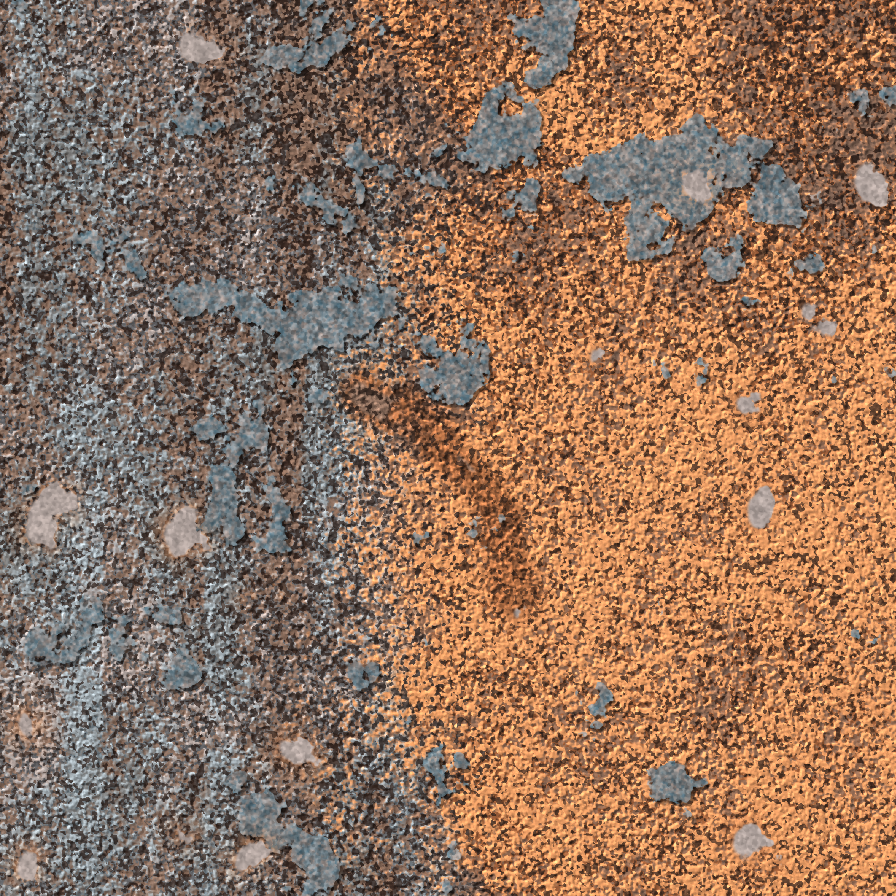
Write a WebGL 2 fragment shader that draws this texture.

```glsl
#version 300 es
precision highp float;
// Weathered metal sheet: grey streaked steel on the left, grainy orange rust on the right.
#define DARK vec3(0.25, 0.18, 0.15)
#define STEEL vec3(0.38, 0.38, 0.39)
#define ASH vec3(0.64, 0.59, 0.57)
#define MUD vec3(0.56, 0.44, 0.37)
#define RUST vec3(0.60, 0.36, 0.22)
#define ORANGE vec3(0.88, 0.59, 0.38)
#define COOL vec3(0.40, 0.48, 0.52)
#define GRAIN 175.0
#define FLAKE_SCALE 13.0
#define CHIP_GRID 8.0
#define RELIEF 0.20
uniform vec2 u_resolution;
out vec4 fragColor;

// Integer hash of a cell: three values from 0 to 1
vec3 hash3(vec2 cell, int seed) {
  uvec3 v = uvec3(ivec3(ivec2(cell), seed) + 1000);
  v = v * 1664525u + 1013904223u;
  v.x += v.y * v.z; v.y += v.z * v.x; v.z += v.x * v.y;
  v ^= v >> 16u;
  v.x += v.y * v.z; v.y += v.z * v.x; v.z += v.x * v.y;
  return vec3(v >> 8u) / 16777216.0;
}

// Soft cellular noise: random cell values blended by distance
float softCells(vec2 p, int seed) {
  float sum = 0.0005, weights = 0.001;
  for (int k = 0; k < 9; k++) {
    vec2 cell = floor(p) + vec2(k % 3 - 1, k / 3 - 1);
    vec3 h = hash3(cell, seed);
    vec2 d = cell + 0.1 + 0.8 * h.xy - p;
    float w = max(0.0, 1.0 - dot(d, d));
    w *= w * w;
    sum += w * h.z;
    weights += w;
  }
  return sum / weights;
}

// Layered patches, centred on zero
float patches(vec2 p, int seed) {
  float sum = 0.0, amp = 1.5;
  for (int i = 0; i < 4; i++) {
    sum += amp * (softCells(p, seed + i) - 0.5);
    p = p * 2.03 + 7.1;
    amp *= 0.55;
  }
  return sum;
}

float grain(vec2 uv, int seed) {
  return 2.0 * (softCells(uv * GRAIN, seed) + softCells(uv * GRAIN * 1.9, seed + 1) - 1.0);
}

// Distance to the nearest scattered chip, in grid units
float chipDistance(vec2 p) {
  float nearest = 2.0;
  for (int k = 0; k < 9; k++) {
    vec2 cell = floor(p) + vec2(k % 3 - 1, k / 3 - 1);
    vec3 h = hash3(cell, 71);
    float d = length(p - cell - 0.2 - 0.6 * h.xy) - 0.04 - 0.5 * h.z;
    if (h.z < 0.23) nearest = min(nearest, d);
  }
  return nearest;
}

float segmentDistance(vec2 p, vec2 a, vec2 b) {
  vec2 ab = b - a;
  return length(p - a - ab * clamp(dot(p - a, ab) / dot(ab, ab), 0.0, 1.0));
}

float bump(float x, float centre, float width) {
  float t = (x - centre) / width;
  return exp(-t * t);
}

void main() {
  vec2 uv = gl_FragCoord.xy / u_resolution;
  float broad = patches(uv * vec2(5.0, 3.5), 1), blotch = patches(uv * vec2(12.0, 9.0), 11);
  float streak = softCells(uv * vec2(26.0, 2.5), 21) - 0.5;
  float fine = grain(uv, 31), speck = grain(uv, 41);
  float x = uv.x + 0.07 * broad + 0.04 * blotch, top = smoothstep(0.55, 1.0, uv.y);
  // Steel side with vertical streaks and cool stains
  float shade = bump(x, 0.34, 0.11) * (0.55 + 0.3 * top)
              + 0.45 * top * smoothstep(0.22, 0.4, x) + 0.25 * blotch;
  float tone = 0.58 + 0.5 * streak + 0.2 * broad - 0.32 * shade + 0.4 * fine;
  vec3 steel = mix(DARK, STEEL, smoothstep(0.0, 0.35, tone));
  steel = mix(steel, MUD, 0.85 * smoothstep(-0.2, 0.35, speck + 0.25 * blotch));
  steel = mix(steel, ASH, smoothstep(0.6, 0.95, tone));
  float cool = smoothstep(0.0, 0.6, 0.5 - 0.5 * (uv.x + uv.y) + 0.6 * blotch + streak + 0.3 * fine);
  steel = mix(steel, COOL * (0.8 + 0.5 * tone), 0.55 * cool);
  // Rust side, hottest towards the lower right
  float heat = 0.58 - 0.38 * top + 0.12 * uv.x + 0.28 * broad + 0.3 * blotch
             + 0.45 * bump(x, 0.73, 0.055) * smoothstep(0.68, 0.85, uv.y) + 0.36 * fine;
  vec3 rust = mix(DARK, RUST, smoothstep(-0.05, 0.28, heat));
  rust = mix(rust, MUD, 0.7 * smoothstep(0.0, 0.5, speck - 0.6 * blotch));
  rust = mix(rust, ORANGE, smoothstep(0.4, 0.72, heat));
  vec3 color = mix(steel, rust, smoothstep(0.39, 0.51, x + 0.06 * speck));
  // Diagonal scar with a scraped core
  vec2 bent = uv + 0.02 * vec2(blotch, broad), elbow = vec2(0.54, 0.46);
  float scar = min(segmentDistance(bent, vec2(0.42, 0.56), elbow), segmentDistance(bent, elbow, vec2(0.57, 0.34)));
  color = mix(color, RUST * (0.85 + 0.3 * fine), 0.75 - 0.75 * smoothstep(0.012, 0.035, scar));
  color = mix(color, MUD * (0.85 + 0.2 * speck), smoothstep(0.1, 0.3, blotch) * (1.0 - smoothstep(0.008, 0.016, scar)));
  // Dark pits and raised grain
  color = mix(color, DARK * 0.75, 0.75 - 0.75 * smoothstep(-0.85, -0.4, speck - 0.4 * shade));
  color *= 1.04 + RELIEF * (fine - grain(uv + vec2(-0.002, 0.002), 31));
  // Blue-grey paint flakes with a thin shadow
  float zone = 0.42 * bump(uv.x, 0.66, 0.2) * bump(uv.y, 0.83, 0.2) + 0.22 * bump(uv.x, 0.36, 0.12) - 0.7;
  float flake = patches(uv * FLAKE_SCALE, 51) + zone + 0.06 * fine;
  float shadow = patches((uv + vec2(-0.003, 0.004)) * FLAKE_SCALE, 51) + zone;
  color *= 1.0 - 0.45 * smoothstep(0.0, 0.08, shadow);
  color = mix(color, mix(COOL, ASH, 0.35 + 0.4 * speck) * (1.0 + 0.18 * fine), 0.9 * smoothstep(0.0, 0.07, flake));
  // Pale chips ringed by fresh rust
  float ragged = patches(uv * 30.0, 61);
  float chip = chipDistance(uv * CHIP_GRID + 0.12 * vec2(ragged, blotch)) + 0.12 * ragged;
  float ring = exp(-14.0 * max(chip, 0.0)) * smoothstep(-0.2, 0.3, broad + 0.5 * fine);
  color = mix(color, mix(RUST, ORANGE, 0.5 + 0.5 * fine), 0.65 * ring);
  color = mix(color, ASH * (1.08 + 0.12 * fine), 1.0 - smoothstep(-0.025, 0.02, chip));
  fragColor = vec4(clamp(color, 0.0, 1.0), 1.0);
}
```
